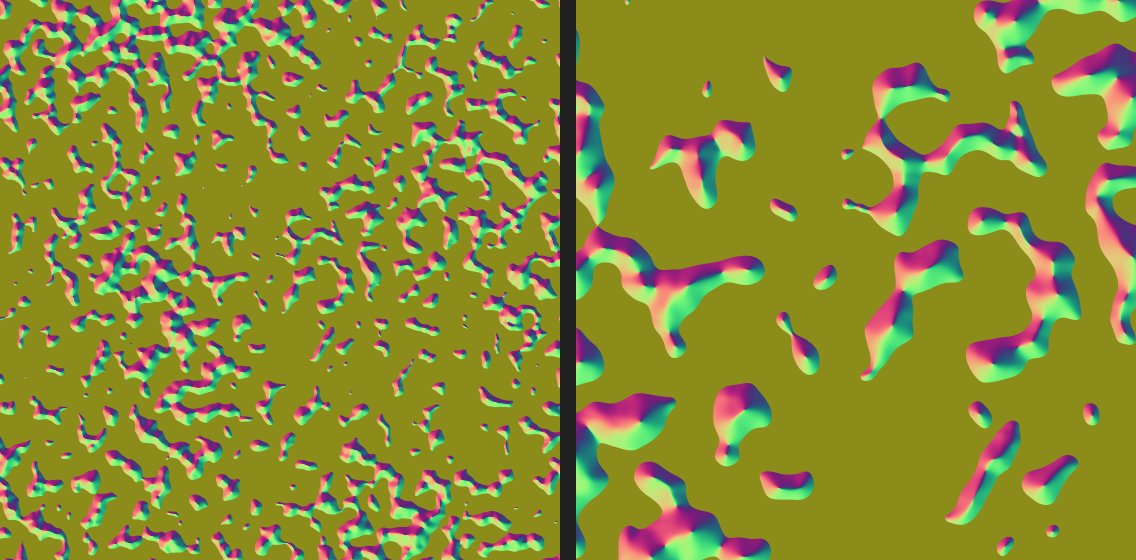
Left: the whole. Right: its middle third, enlarged.
Reproduce this texture map procedurally as a WebGL 2 fragment shader.

```glsl
#version 300 es
precision highp float;

#define GRAIN_SCALE 28.0
#define DETAIL_RATIO 1.73
#define DETAIL_GAIN 0.4
#define PATCH_SCALE 3.2
#define PATCH_GAIN 0.5
#define THRESHOLD 0.13
#define RIDGE_SOFTNESS 1.2
#define TINT 0.43
#define SLOPE_STEP 0.0009

uniform vec2 u_resolution;
out vec4 fragColor;

const vec3 GROUND = vec3(0.55, 0.55, 0.10);
const vec3 SLOPE_BASE = vec3(0.54, 0.54, 0.48);

float hash(vec2 p) {
    return fract(sin(dot(p, vec2(127.1, 311.7))) * 43758.5453);
}

// Pull of one lattice corner, along a random unit direction
float corner(vec2 cell, vec2 offset) {
    float angle = 6.28319 * hash(cell);
    return dot(vec2(cos(angle), sin(angle)), offset);
}

float gradientNoise(vec2 p) {
    vec2 i = floor(p), f = fract(p);
    vec2 w = f * f * f * (f * (f * 6.0 - 15.0) + 10.0);
    vec2 e = vec2(1.0, 0.0);
    float low = mix(corner(i, f), corner(i + e.xy, f - e.xy), w.x);
    float high = mix(corner(i + e.yx, f - e.yx), corner(i + e.xx, f - e.xx), w.x);
    return mix(low, high, w.y);
}

vec2 rotate(vec2 p, float angle) {
    float c = cos(angle), s = sin(angle);
    return mat2(c, s, -s, c) * p;
}

// Two turned octaves hide the lattice and make the grains angular
float relief(vec2 p) {
    vec2 q = rotate(p, 0.6) * GRAIN_SCALE;
    vec2 r = rotate(q, 1.1) * DETAIL_RATIO + 17.3;
    return gradientNoise(q) + DETAIL_GAIN * gradientNoise(r);
}

void main() {
    float side = min(u_resolution.x, u_resolution.y);
    vec2 p = gl_FragCoord.xy / side;

    // Slope of the relief by central differences
    vec2 e = vec2(SLOPE_STEP, 0.0);
    vec2 slope = vec2(relief(p + e.xy) - relief(p - e.xy),
                      relief(p + e.yx) - relief(p - e.yx)) / (2.0 * SLOPE_STEP);
    float steepness = sqrt(dot(slope, slope) + RIDGE_SOFTNESS * RIDGE_SOFTNESS);

    // Broad patches vary how crowded the grains are
    float crowding = PATCH_GAIN * gradientNoise(p * PATCH_SCALE + vec2(5.7, 2.4));
    float height = relief(p) + crowding - THRESHOLD;
    float coverage = clamp(0.5 + height * side / steepness, 0.0, 1.0);

    // Red and green follow the direction each flank faces
    vec3 flank = SLOPE_BASE + vec3(TINT * slope / steepness, 0.0);
    fragColor = vec4(mix(GROUND, flank, coverage), 1.0);
}
```
